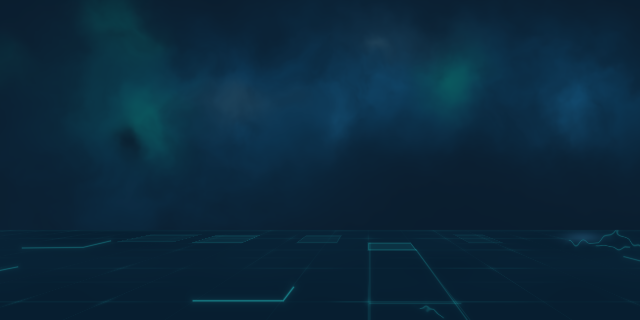
A WebGL 1 fragment shader for this background:

```glsl
precision highp float;
uniform vec2 u_resolution;

const float HORIZON = 0.281;
const vec2 VANISHING = vec2(1.151, 0.411);
const vec3 NIGHT = vec3(0.040, 0.105, 0.168);
const vec3 BLUE = vec3(0.050, 0.225, 0.345);
const vec3 TEAL = vec3(0.040, 0.365, 0.375);
const vec3 HAZE = vec3(0.155, 0.285, 0.365);
const vec3 FLOOR = vec3(0.026, 0.118, 0.188);
const vec3 NEON = vec3(0.10, 0.56, 0.59);

float hash(vec2 p) {
  vec3 q = fract(vec3(p.xyx) * 0.1031);
  q += dot(q, q.yzx + 33.33);
  return fract((q.x + q.y) * q.z);
}

float noise(vec2 p) {
  vec2 i = floor(p), f = fract(p);
  f = f * f * (3.0 - 2.0 * f);
  return mix(mix(hash(i), hash(i + vec2(1.0, 0.0)), f.x),
             mix(hash(i + vec2(0.0, 1.0)), hash(i + 1.0), f.x), f.y);
}

float fbm(vec2 p) {
  float sum = 0.0, amp = 0.5;
  for (int i = 0; i < 5; i++) {
    sum += amp * noise(p);
    p = mat2(1.6, 1.2, -1.2, 1.6) * p + 7.3;
    amp *= 0.5;
  }
  return sum;
}

float blob(vec2 p, vec2 center, vec2 radius) {
  vec2 q = (p - center) / radius;
  return exp(-dot(q, q));
}

float stroke(float dist, float width) {
  return exp(-dist * dist / (width * width));
}

float segment(vec2 p, vec2 a, vec2 b) {
  vec2 ab = b - a;
  return length(p - a - ab * clamp(dot(p - a, ab) / dot(ab, ab), 0.0, 1.0));
}

// Bright core, soft halo
float neon(float dist, float width) {
  return 0.6 * stroke(dist, width) + 0.2 * exp(-dist / (width * 3.0));
}

// Outlined floor tile; scale turns floor units into canvas units
float tile(vec2 g, vec2 lo, vec2 hi, vec2 scale, float width) {
  vec2 q = (abs(g - 0.5 * (lo + hi)) - 0.5 * (hi - lo)) * scale;
  float d = max(q.x, q.y);
  return 0.26 * stroke(d, width) + 0.12 * smoothstep(width, -width, d);
}

vec3 sky(vec2 p) {
  vec2 warp = vec2(fbm(p * 6.0), fbm(p * 6.0 + 19.0)) - 0.48;
  vec2 q = p + 0.16 * warp;
  float cloud = smoothstep(0.25, 0.70, fbm(q * 5.0 + 3.0));

  // Broad blue band, darker at the left edge and low right
  float band = 0.78 * blob(q, vec2(1.22, 0.73), vec2(0.66, 0.19));
  band += 0.55 * blob(q, vec2(0.58, 0.62), vec2(0.40, 0.25));
  band += 0.60 * blob(q, vec2(1.88, 0.70), vec2(0.25, 0.20));
  band += 0.22 * blob(q, vec2(0.38, 0.36), vec2(0.48, 0.18));
  vec3 color = mix(NIGHT, BLUE, clamp(0.08 + band * (0.52 + 0.62 * cloud), 0.0, 1.0));

  // Blue wisps
  float wisps = 1.3 * blob(q, vec2(1.05, 0.635), vec2(0.05, 0.075));
  wisps += blob(q, vec2(0.71, 0.63), vec2(0.09, 0.055));
  wisps += blob(q, vec2(1.79, 0.64), vec2(0.06, 0.09));
  wisps += 0.8 * blob(q, vec2(1.18, 0.77), vec2(0.13, 0.09));
  color += vec3(0.018, 0.070, 0.095) * wisps * (0.5 + 0.5 * cloud);

  // Teal nebulae
  float teal = 0.62 * blob(q, vec2(0.38, 0.94), vec2(0.10, 0.13));
  teal += 0.88 * blob(q, vec2(0.49, 0.63), vec2(0.11, 0.12));
  teal += 0.26 * blob(q, vec2(0.29, 0.69), vec2(0.14, 0.18));
  teal += 0.92 * blob(q, vec2(1.43, 0.75), vec2(0.085, 0.095));
  teal += 0.25 * blob(q, vec2(0.01, 0.79), vec2(0.09, 0.06));
  color = mix(color, TEAL, clamp(teal * (0.45 + 0.5 * cloud), 0.0, 0.9));

  // Pale haze and the dark hollow
  float haze = 0.72 * blob(q, vec2(0.755, 0.685), vec2(0.13, 0.05));
  haze += 0.60 * blob(q, vec2(1.185, 0.85), vec2(0.035, 0.022));
  haze += 0.25 * blob(q, vec2(1.27, 0.87), vec2(0.20, 0.06));
  color = mix(color, HAZE, haze * (0.55 + 0.45 * cloud));
  float hollow = blob(q, vec2(0.40, 0.555), vec2(0.04, 0.07));
  return mix(color, NIGHT, 0.8 * hollow);
}

vec3 ground(vec2 p, float px) {
  float depth = max(VANISHING.y - p.y, 0.1);
  vec2 g = vec2((p.x - VANISHING.x) / (0.774 * depth), 0.84 / depth - 2.371);
  vec2 scale = vec2(0.774 * depth, depth * depth / 0.84);
  float thin = max(0.0022, 0.65 * px);
  float far = smoothstep(0.0, HORIZON, p.y);
  vec3 color = FLOOR + vec3(0.010, 0.024, 0.030) * far * noise(p * vec2(5.0, 12.0));

  // Sparse perspective grid, fading with distance
  vec2 edge = abs(fract(g + 0.5) - 0.5) * scale;
  float patches = smoothstep(0.3, 0.8, noise(g * 1.3 + 8.0));
  float center = 0.3 + 0.7 * blob(p, vec2(1.28, 0.12), vec2(0.5, 0.4));
  float fade = 1.0 - 0.6 * far;
  float light = (0.05 + 0.12 * patches) * center * fade * (stroke(edge.x, thin) + stroke(edge.y, thin));
  float seam = abs(fract(g.y * 2.0 + 0.5) - 0.5) * 0.5 * scale.y;
  light += 0.04 * patches * fade * stroke(seam, thin);
  light += 0.12 * stroke(length(edge), 0.012) * patches * fade;

  // Raised tiles
  light += 1.3 * tile(g, vec2(0.0, 2.0), vec2(1.0, 2.55), scale, thin);
  light += 0.6 * tile(g, vec2(-1.7, 2.6), vec2(-0.75, 3.3), scale, thin);
  light += 0.8 * tile(g, vec2(-4.2, 2.6), vec2(-3.0, 3.3), scale, thin);
  light += 0.5 * tile(g, vec2(-6.1, 2.7), vec2(-4.7, 3.4), scale, thin);
  light += 0.4 * tile(g, vec2(2.4, 2.6), vec2(3.2, 3.4), scale, thin);

  // Glowing circuit edges
  float near = min(segment(p, vec2(0.604, 0.06), vec2(0.885, 0.06)),
                   segment(p, vec2(0.885, 0.06), vec2(0.917, 0.102)));
  float left = min(segment(p, vec2(0.07, 0.225), vec2(0.26, 0.227)),
                   segment(p, vec2(0.26, 0.227), vec2(0.345, 0.247)));
  light += neon(near, thin * 1.25) + 0.6 * neon(left, thin);
  light += 0.6 * neon(segment(p, vec2(0.0, 0.155), vec2(0.055, 0.166)), thin);
  light += 0.5 * neon(segment(p, vec2(1.95, 0.198), vec2(2.0, 0.185)), thin);
  light += 0.38 * neon(segment(p, vec2(1.30, 0.22), vec2(1.46, 0.0)), thin);
  light += 0.28 * neon(segment(p, vec2(1.156, 0.24), vec2(1.156, 0.0)), thin);
  light += 0.30 * neon(segment(p, vec2(1.156, 0.052), vec2(1.44, 0.052)), thin);

  // Jagged sparks
  vec2 j = p + 0.025 * (vec2(noise(p * 45.0), noise(p * 45.0 + 31.0)) - 0.5);
  float spark = min(segment(j, vec2(1.78, 0.24), vec2(1.86, 0.247)),
                    segment(j, vec2(1.86, 0.247), vec2(1.93, 0.275)));
  spark = min(spark, segment(j, vec2(1.93, 0.275), vec2(2.0, 0.22)));
  spark = min(spark, segment(j, vec2(1.86, 0.235), vec2(1.97, 0.225)));
  spark = min(spark, segment(j, vec2(1.31, 0.045), vec2(1.36, 0.03)));
  spark = min(spark, segment(j, vec2(1.36, 0.03), vec2(1.38, 0.0)));
  light += 0.5 * neon(spark, thin);
  color += HAZE * 0.4 * blob(p, vec2(1.82, 0.258), vec2(0.06, 0.018));
  light += 0.07 * stroke(p.y - HORIZON, 0.004);
  return mix(color, NEON, clamp(light, 0.0, 0.9));
}

void main() {
  float px = 1.0 / u_resolution.y;
  vec2 p = gl_FragCoord.xy * px;
  float above = smoothstep(HORIZON - px, HORIZON + px, p.y);
  gl_FragColor = vec4(mix(ground(p, px), sky(p), above), 1.0);
}
```
